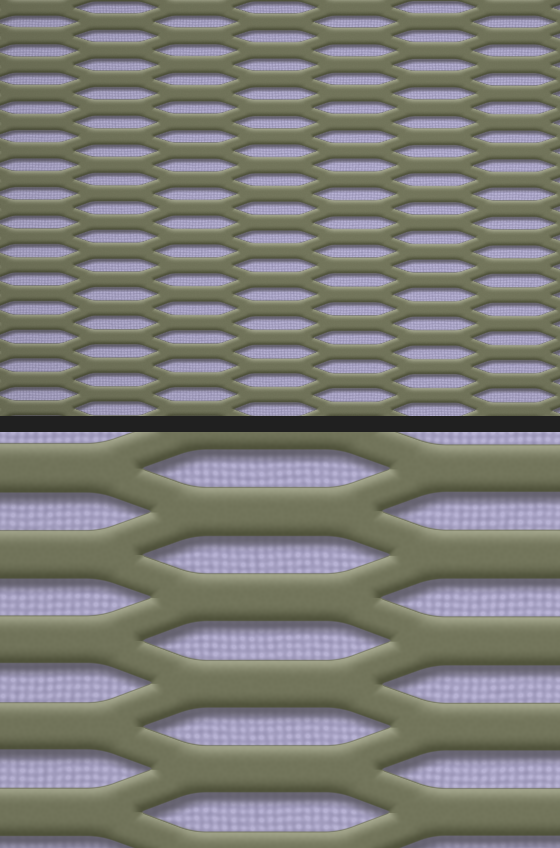
Top: the whole. Bottom: its middle third, enlarged.
Give the GLSL for this texture, as a WebGL 2 fragment shader.

```glsl
#version 300 es
precision highp float;
// Olive moulded plastic mesh with staggered slots over lilac knitted cloth.

#define COLUMN_PITCH 0.1914
#define ROW_PITCH 0.0688
#define FIRST_SLOT vec2(0.088, 0.0518)
#define SLOT_HALF vec2(0.1005, 0.0152)
#define TAPER 0.042
#define CORNER 0.004
#define BEVEL 0.0095
#define JITTER 0.0012
#define KNIT_PITCH vec2(0.0074, 0.0066)
#define SHADOW_SHIFT vec2(-0.004, 0.0055)

uniform vec2 u_resolution;
out vec4 outColor;

const float TAU = 6.2832;
const vec3 OLIVE_DARK = vec3(0.31, 0.32, 0.23);
const vec3 OLIVE = vec3(0.44, 0.45, 0.35);
const vec3 OLIVE_LIGHT = vec3(0.61, 0.62, 0.52);
const vec3 GLOSS = vec3(0.76, 0.77, 0.68);
const vec3 LILAC = vec3(0.69, 0.67, 0.80);
const vec3 LILAC_DEEP = vec3(0.53, 0.51, 0.64);
const vec3 CLOTH_SHADOW = vec3(0.35, 0.34, 0.38);

float hash(vec2 p) {
  return fract(sin(dot(p, vec2(12.99, 78.23))) * 4375.85);
}

float smoothMax(float a, float b, float k) {
  float h = max(k - abs(a - b), 0.0) / k;
  return max(a, b) + h * h * k * 0.25;
}

// Distance to the nearest cell point, for irregular stitches.
float cellular(vec2 p) {
  vec2 cell = floor(p);
  float nearest = 2.0;
  for (int j = -1; j <= 1; j++)
    for (int i = -1; i <= 1; i++) {
      vec2 id = cell + vec2(i, j);
      vec2 point = id + vec2(hash(id), hash(id + 31.7));
      nearest = min(nearest, length(point - p));
    }
  return nearest;
}

// Long hexagon with softened corners and blunt tips.
float slotDistance(vec2 q, vec2 halfSize) {
  q = abs(q);
  vec2 slant = normalize(vec2(halfSize.y, TAPER));
  float side = dot(q - vec2(halfSize.x, 0.0), slant);
  float d = smoothMax(q.y - halfSize.y, side, CORNER);
  return smoothMax(d, q.x - halfSize.x, CORNER);
}

// x: distance to the nearest slot, y: height of the plastic around the slots.
vec2 meshField(vec2 p) {
  float nearest = 1.0, height = 0.0;
  float column = floor((p.x - FIRST_SLOT.x) / COLUMN_PITCH + 0.5);
  for (int i = -1; i <= 1; i++) {
    float c = column + float(i);
    float pitch = ROW_PITCH + 0.00006 * c;
    float start = FIRST_SLOT.y - 0.5 * ROW_PITCH * mod(c, 2.0);
    float row = floor((1.0 - p.y - start) / pitch + 0.5);
    for (int j = -1; j <= 1; j++) {
      vec2 id = vec2(c, row + float(j));
      vec2 center = vec2(FIRST_SLOT.x + c * COLUMN_PITCH, 1.0 - start - id.y * pitch);
      center += JITTER * (vec2(hash(id), hash(id + 7.3)) - 0.5);
      // Slots open slightly wider towards the bottom.
      vec2 halfSize = SLOT_HALF;
      halfSize.y *= 1.09 - 0.17 * center.y + 0.06 * (hash(id + 3.1) - 0.5);
      float d = slotDistance(p - center, halfSize);
      nearest = min(nearest, d);
      height -= exp(-max(d, 0.0) / BEVEL);
    }
  }
  return vec2(nearest, height);
}

vec3 clothColor(vec2 p) {
  vec2 wobble = 0.0007 * sin(p.yx * vec2(90.0, 70.0));
  vec2 stitch = (p + wobble) / KNIT_PITCH;
  vec2 wave = 0.5 + 0.5 * cos(TAU * stitch);
  float weave = 0.3 * wave.x + 0.28 * wave.y + 0.3 * wave.x * wave.y;
  float tone = weave + 0.35 * (0.9 - cellular(stitch * 1.3));
  vec3 color = mix(LILAC_DEEP, LILAC, clamp(0.3 + 0.85 * tone, 0.0, 1.1));
  float shade = smoothstep(-0.008, 0.003, meshField(p + SHADOW_SHIFT).x);
  return mix(color, CLOTH_SHADOW, 0.85 * shade);
}

vec3 plasticColor(vec2 p, float height) {
  const float STEP = 0.0012;
  vec2 rise = vec2(meshField(p + vec2(STEP, 0.0)).y, meshField(p + vec2(0.0, STEP)).y);
  vec2 facing = -(rise - height) * BEVEL / STEP;
  float lit = dot(facing, vec2(-0.35, 0.94));
  vec3 color = mix(OLIVE, OLIVE_LIGHT, smoothstep(0.1, 0.85, lit));
  color = mix(color, OLIVE_DARK, smoothstep(0.1, 0.75, -lit));
  // Glints sit on the lower right lips of the slots.
  float glint = smoothstep(0.65, 1.15, dot(facing, vec2(-0.7, 0.71)));
  color = mix(color, GLOSS, 0.65 * glint);
  return color + 0.012 * (cellular(p * 240.0) - 0.5);
}

void main() {
  vec2 p = gl_FragCoord.xy / u_resolution.y;
  float pixel = 1.0 / u_resolution.y;
  vec2 field = meshField(p);
  float solid = smoothstep(-pixel, pixel, field.x);
  vec3 color = mix(clothColor(p), plasticColor(p, field.y), solid);
  // Soft light, a little stronger to the right and dimmer at the corners.
  vec2 fromCenter = gl_FragCoord.xy / u_resolution - 0.5;
  color *= 1.02 + 0.06 * fromCenter.x - 0.14 * dot(fromCenter, fromCenter);
  outColor = vec4(color, 1.0);
}
```
